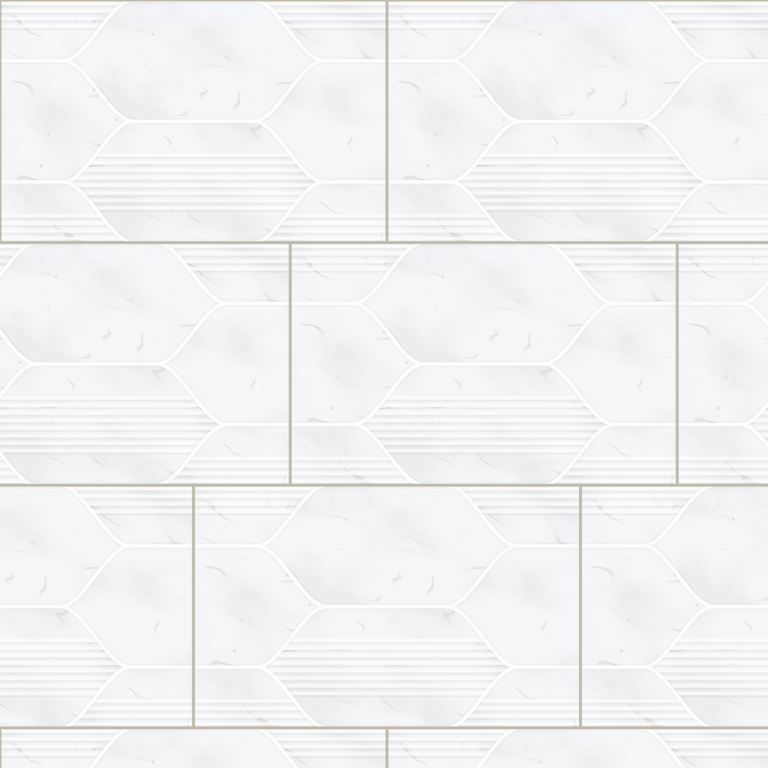
A three.js fragment shader for this pattern:

```glsl
#define TILE vec2(0.5039, 0.3159)
#define ROW_SHIFT 0.25
#define GROUT_HALF 0.0019
#define SEAM_HALF 0.0023
#define SOFT 0.0011
#define RIB_PITCH 0.125
#define STONE vec3(0.962, 0.964, 0.974)
#define CLOUD vec3(0.915, 0.919, 0.925)
#define VEIN vec3(0.85, 0.84, 0.81)
#define GROUT vec3(0.74, 0.73, 0.67)

varying vec2 vUv;

vec2 gradientAt(vec2 cell) {
  vec3 h = fract(cell.xyx * vec3(0.1031, 0.1030, 0.0973));
  h += dot(h, h.yzx + 33.33);
  float angle = 6.2832 * fract((h.x + h.y) * h.z);
  return vec2(cos(angle), sin(angle));
}

float gradientNoise(vec2 p) {
  vec2 i = floor(p), f = fract(p);
  vec2 w = f * f * f * (f * (f * 6.0 - 15.0) + 10.0);
  vec2 e = vec2(1.0, 0.0);
  float low = mix(dot(gradientAt(i), f), dot(gradientAt(i + e), f - e), w.x);
  float high = mix(dot(gradientAt(i + e.yx), f - e.yx),
                   dot(gradientAt(i + 1.0), f - 1.0), w.x);
  return mix(low, high, w.y);
}

float fbm(vec2 p) {
  float sum = 0.0, gain = 0.6;
  for (int i = 0; i < 5; i++) {
    sum += gain * gradientNoise(p);
    p = mat2(1.6, 1.2, -1.2, 1.6) * p + 5.3;
    gain *= 0.5;
  }
  return sum;
}

// 1 inside a line of the given half width, 0 outside
float stroke(float dist, float halfWidth) {
  return 1.0 - smoothstep(halfWidth - SOFT, halfWidth + SOFT, dist);
}

vec3 marble(vec2 p, vec2 offset, float ribbed) {
  // Axes along and across the diagonal grain
  vec2 grain = vec2(dot(p, vec2(0.85, -0.53)), dot(p, vec2(0.53, 0.85)));
  vec2 q = grain * vec2(0.7, 1.2) + offset;
  float cloud = fbm(q);
  vec3 color = mix(STONE, CLOUD, 0.8 * smoothstep(-0.1, 0.45, cloud + 0.09 * ribbed));

  // Broken hairline veins
  float vein = abs(gradientNoise(q * 1.1 + 0.5 * cloud + 17.0));
  float broken = smoothstep(0.05, 0.4, gradientNoise(q * 2.3 + 41.0));
  color = mix(color, VEIN, 0.6 * broken * (1.0 - smoothstep(0.004, 0.03, vein)));

  // Small pits
  float pit = smoothstep(0.48, 0.66, gradientNoise(p * 8.0 + offset));
  return mix(color, VEIN, 0.6 * pit);
}

vec3 addRibs(vec3 color, float height, float ribbed) {
  float phase = fract(height / RIB_PITCH);
  float band = ribbed * (1.0 - smoothstep(0.49, 0.51, abs(height)));
  float shade = 1.0 - smoothstep(0.0, 0.24, abs(phase - 0.14));
  float ridge = 1.0 - smoothstep(0.1, 0.3, abs(phase - 0.55));
  color -= 0.04 * shade * band;
  return mix(color, vec3(0.99), 0.75 * ridge * band);
}

void main() {
  // Running bond, rows counted from the top
  float depth = 1.0 - vUv.y;
  float row = floor(depth / TILE.y);
  float shift = ROW_SHIFT * TILE.x * mod(row, 3.0);
  vec2 local = vec2(mod(vUv.x + shift, TILE.x) - 0.5 * TILE.x,
                    TILE.y * (row + 1.0) - depth);

  // Tile height spans four units; seams swing between even and odd heights
  float unit = TILE.y / 4.0;
  vec2 p = local / unit;
  float start = 0.99, span = 1.16;
  float t = clamp((abs(p.x) - start) / span, 0.0, 1.0);
  float swing = t * t * (3.0 - 2.0 * t);
  float slope = 6.0 * t * (1.0 - t) / span;
  float fold = abs(mod(p.y + 1.0, 2.0) - 1.0);
  float side = fold - swing;
  float seamDist = unit * abs(side) / sqrt(1.0 + slope * slope);

  // Central pieces sit on odd heights, outer pieces on even ones
  float central = step(0.0, side);
  float center = mix(2.0 * floor(0.5 * p.y + 0.5), 2.0 * floor(0.5 * p.y) + 1.0, central);
  float ribbed = mix(step(1.0, abs(p.y - 2.0)), step(p.y, 2.0), central);
  vec2 offset = vec2(7.3 * center, 11.7 * sign(p.x) * (1.0 - central));

  vec3 color = marble(p, offset, ribbed);
  color = addRibs(color, p.y - center, ribbed);

  // Raised seam with a faint shadow on both flanks
  color -= 0.025 * (1.0 - smoothstep(SEAM_HALF, 2.6 * SEAM_HALF, seamDist));
  color = mix(color, vec3(0.993), stroke(seamDist, SEAM_HALF));

  vec2 edge = vec2(0.5 * TILE.x - abs(local.x), min(local.y, TILE.y - local.y));
  color = mix(color, GROUT, stroke(min(edge.x, edge.y), GROUT_HALF));
  gl_FragColor = vec4(color, 1.0);
}
```
